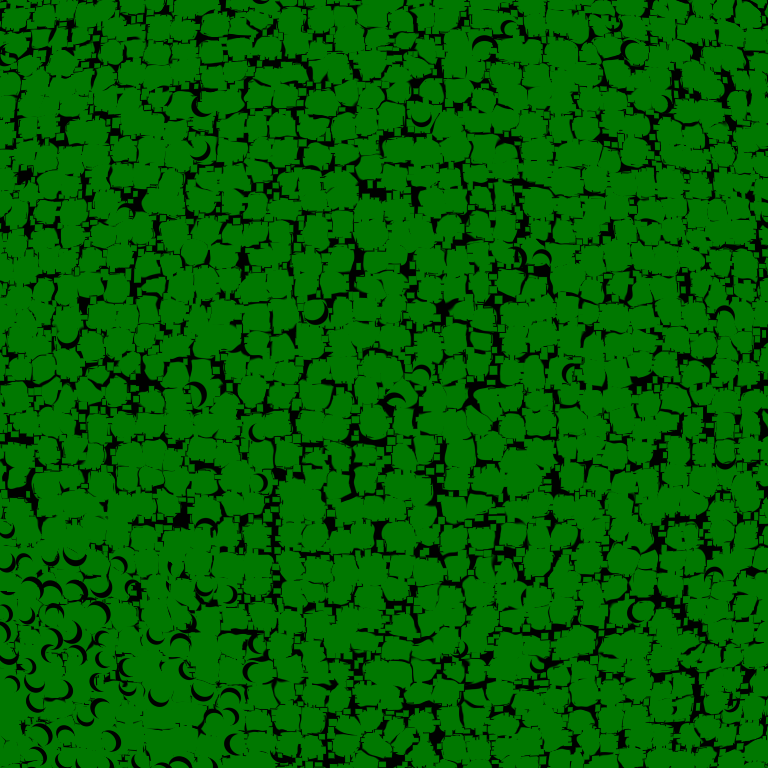
A Shadertoy shader for this pattern:

```glsl
#define GREEN vec3(0.0, 0.472, 0.0)
#define BLACK vec3(0.0, 0.004, 0.0)
#define BLOB_COUNT 27.0
#define BLOB_JITTER 0.62
#define BLOB_MIN 0.0165
#define BLOB_MAX 0.0240
#define CHIP_COUNT 75.0
#define CHIP_MIN 0.0028
#define CHIP_MAX 0.0062
#define SEAM_WIDTH 0.0085
#define ROUGHNESS 0.0050
#define SOFTNESS 0.75

float hash(vec2 p) {
    return fract(sin(dot(p, vec2(127.1, 311.7))) * 43758.5453);
}

vec2 hash2(vec2 p) {
    return vec2(hash(p), hash(p + 57.3));
}

float noise(vec2 p) {
    vec2 i = floor(p), f = fract(p);
    f = f * f * (3.0 - 2.0 * f);
    return mix(mix(hash(i), hash(i + vec2(1, 0)), f.x),
               mix(hash(i + vec2(0, 1)), hash(i + vec2(1, 1)), f.x), f.y);
}

mat2 rotation(float a) {
    return mat2(cos(a), -sin(a), sin(a), cos(a));
}

// Distances to the nearest and second nearest rounded blob
vec2 blobs(vec2 p) {
    vec2 nearest = vec2(1.0);
    vec2 cell = floor(p * BLOB_COUNT);
    for (int y = -1; y <= 1; y++)
    for (int x = -1; x <= 1; x++) {
        vec2 id = cell + vec2(x, y);
        vec2 center = (id + 0.5 + BLOB_JITTER * (hash2(id) - 0.5)) / BLOB_COUNT;
        vec2 axes = mix(vec2(BLOB_MIN), vec2(BLOB_MAX), hash2(id + 13.7));
        vec2 q = abs(rotation(0.7 * (hash(id + 5.1) - 0.5)) * (p - center)) / axes;
        vec2 cube = q * q * q;
        float d = (pow(cube.x + cube.y, 1.0 / 3.0) - 1.0) * min(axes.x, axes.y);
        nearest = d < nearest.x ? vec2(d, nearest.x) : vec2(nearest.x, min(nearest.y, d));
    }
    return nearest;
}

// Distance to the small upright rectangles
float chips(vec2 p) {
    float nearest = 1.0;
    vec2 cell = floor(p * CHIP_COUNT);
    for (int y = -1; y <= 1; y++)
    for (int x = -1; x <= 1; x++) {
        vec2 id = cell + vec2(x, y);
        if (hash(id + 91.3) > 0.82) continue;
        vec2 center = (id + 0.5 + 0.7 * (hash2(id + 31.9) - 0.5)) / CHIP_COUNT;
        vec2 size = mix(vec2(CHIP_MIN), vec2(CHIP_MAX), hash2(id + 71.2));
        vec2 q = abs(p - center) - size;
        nearest = min(nearest, max(q.x, q.y));
    }
    return nearest;
}

// Distance to crescents, each a disc minus a shifted disc
float crescents(vec2 p, float density) {
    float nearest = 1.0;
    vec2 cell = floor(p * BLOB_COUNT);
    for (int y = -1; y <= 1; y++)
    for (int x = -1; x <= 1; x++) {
        vec2 id = cell + vec2(x, y);
        if (hash(id + 43.7) > density) continue;
        vec2 q = p - (id + 0.5 + 0.6 * (hash2(id + 21.4) - 0.5)) / BLOB_COUNT;
        float angle = 6.2832 * hash(id + 8.6);
        float radius = mix(0.012, 0.018, hash(id + 64.8));
        vec2 shift = 0.45 * radius * vec2(cos(angle), sin(angle));
        nearest = min(nearest, max(length(q) - radius, 0.97 * radius - length(q - shift)));
    }
    return nearest;
}

void mainImage(out vec4 fragColor, in vec2 fragCoord) {
    vec2 uv = fragCoord / iResolution.y;
    float corner = 1.0 - smoothstep(0.2, 0.42, length(uv));

    // Grains shrink slightly towards the borders
    vec2 p = uv - 0.5;
    p *= 1.0 + 0.25 * dot(p, p);
    vec2 wobble = vec2(noise(p * 85.0), noise(p * 85.0 + 37.0)) - 0.5;

    // Blobs parted by seams that open and close
    vec2 d = blobs(p + ROUGHNESS * wobble);
    d -= 0.005 * corner;
    float seam = SEAM_WIDTH * (1.7 * noise(p * 42.0 + 11.0) - 0.74 - 0.35 * corner);
    float solid = max(d.x, 0.5 * (seam - (d.y - d.x)));

    // Chips fill the gaps, each with a thin dark outline
    float chip = chips(p + 0.15 * ROUGHNESS * wobble);
    solid = max(solid, min(0.0013 - chip, d.x + 0.0025));
    solid = min(solid, chip);

    // Crescents gather in the lower left
    solid = max(solid, -crescents(p, mix(0.03, 0.7, corner)));

    float edge = SOFTNESS / iResolution.y;
    fragColor = vec4(mix(GREEN, BLACK, smoothstep(-edge, edge, solid)), 1.0);
}
```
